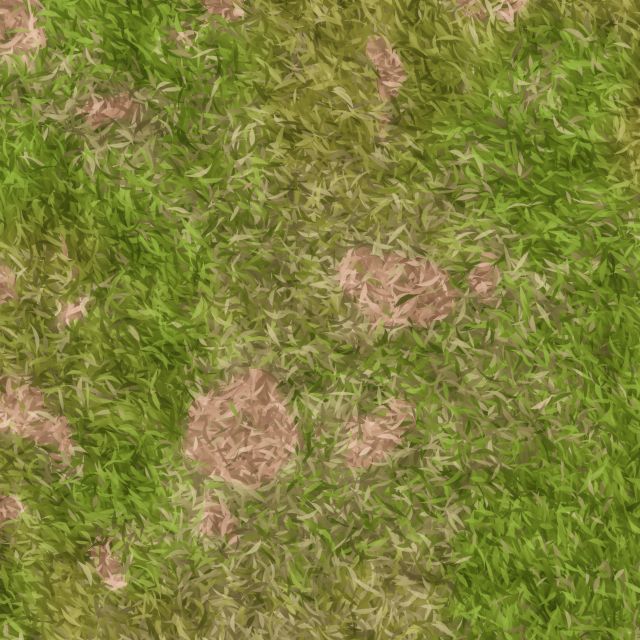
A WebGL 2 fragment shader for this texture:

```glsl
#version 300 es
precision highp float;
// Sunlit meadow of short slanting blades with straw and dry pinkish patches.

uniform vec2 u_resolution;
out vec4 fragColor;

const int LAYERS = 13;
const float BLADE_CELLS = 31.0;
const float PATCH_CELLS = 4.2;
const float SOFTNESS = 0.0013;

vec4 hash4(vec2 p) {
    vec4 q = fract(p.xyxy * vec4(0.1031, 0.1030, 0.0973, 0.1099));
    q += dot(q, q.wzxy + 33.33);
    return fract((q.xxyz + q.yzzw) * q.zywx);
}

float valueNoise(vec2 p) {
    vec2 cell = floor(p), f = fract(p);
    f = f * f * (3.0 - 2.0 * f);
    float low = mix(hash4(cell).x, hash4(cell + vec2(1, 0)).x, f.x);
    float high = mix(hash4(cell + vec2(0, 1)).x, hash4(cell + vec2(1, 1)).x, f.x);
    return mix(low, high, f.y);
}

float fbm(vec2 p) {
    float sum = 0.0, weight = 0.55;
    for (int i = 0; i < 3; i++) {
        sum += weight * valueNoise(p);
        p = p * 2.1 + 17.3;
        weight *= 0.5;
    }
    return sum / 0.9625;
}

mat2 rotation(float angle) {
    float c = cos(angle), s = sin(angle);
    return mat2(c, -s, s, c);
}

vec3 ramp(vec3 dark, vec3 middle, vec3 light, float tone) {
    vec3 lower = mix(dark, middle, clamp(tone * 2.0, 0.0, 1.0));
    return mix(lower, light, clamp(tone * 2.0 - 1.0, 0.0, 1.0));
}

vec3 grassColor(float tone, float lushness) {
    vec3 green = ramp(vec3(0.25, 0.27, 0.06), vec3(0.49, 0.51, 0.16), vec3(0.72, 0.74, 0.39), tone);
    return green * mix(vec3(1.07, 1.0, 1.12), vec3(0.86, 1.0, 0.72), lushness);
}

vec3 strawColor(float tone) {
    return ramp(vec3(0.36, 0.32, 0.17), vec3(0.59, 0.54, 0.34), vec3(0.82, 0.78, 0.58), tone);
}

vec3 witheredColor(float tone) {
    return ramp(vec3(0.47, 0.33, 0.22), vec3(0.75, 0.58, 0.46), vec3(0.92, 0.80, 0.70), tone);
}

// Signed depth inside the nearest ragged patch, in patch cells.
float patchDepth(vec2 p) {
    vec2 warp = vec2(fbm(p * 9.0), fbm(p * 9.0 + 41.0)) - 0.5;
    vec2 g = p * PATCH_CELLS + warp * 0.75;
    float depth = -1.0;
    for (int y = -1; y <= 1; y++)
    for (int x = -1; x <= 1; x++) {
        vec2 cell = floor(g) + vec2(x, y);
        vec4 h = hash4(cell + 71.0);
        vec2 d = rotation(-0.7 + (h.w - 0.5) * 1.6) * (g - cell - 0.15 - 0.7 * h.xy);
        float radius = mix(0.13, 0.36, h.z);
        float present = step(0.46, hash4(cell + 133.0).x);
        depth = max(depth, mix(-1.0, radius - length(d * vec2(0.8, 1.25)), present));
    }
    return depth;
}

// Coverage in x, position along the blade in y.
vec2 blade(vec2 d, float angle, float halfLength, float halfWidth, float bend, float edge) {
    vec2 q = rotation(angle) * d;
    float along = q.x / halfLength;
    float across = abs(q.y + bend * (q.x * q.x - 0.1));
    float width = halfWidth * (1.0 - along * along);
    return vec2(1.0 - smoothstep(-edge, edge, across - width), along);
}

vec3 groundColor(float tone, float dry, float withered, float lushness) {
    vec3 color = mix(grassColor(tone, lushness), strawColor(tone), dry);
    return mix(color, witheredColor(tone), withered);
}

void main() {
    vec2 p = gl_FragCoord.xy / u_resolution.y;
    float edge = max(SOFTNESS, 0.7 / u_resolution.y) * BLADE_CELLS;

    // Broad variation of growth, dryness and lean
    float depth = patchDepth(p);
    float withered = smoothstep(-0.05, 0.08, depth);
    float ring = smoothstep(-0.28, 0.02, depth);
    float dry = 0.04 + 0.55 * smoothstep(0.36, 0.76, fbm(p * 5.0 + 8.0)) + 0.32 * ring;
    float lushness = smoothstep(0.3, 0.7, fbm(p * 3.6 + 29.0));
    float flow = 2.3 + 1.5 * (valueNoise(p * 3.0 + 53.0) - 0.5);
    float clump = fbm(p * 20.0 + 5.0) - 0.5;

    // Shaded underlayer with streaks along the lean
    float streak = valueNoise((rotation(flow) * (p - 0.5)) * vec2(40.0, 150.0) + 300.0);
    vec3 color = groundColor(0.2 + 0.3 * streak + 0.4 * clump, dry, withered * 0.8, lushness);

    // Overlapping blades, lighter toward the top
    for (int i = 0; i < LAYERS; i++) {
        float layer = float(i), turn = layer * 1.7;
        vec2 g = rotation(turn) * p * BLADE_CELLS + layer * 37.7;
        for (int y = -1; y <= 1; y++)
        for (int x = -1; x <= 1; x++) {
            vec2 cell = floor(g) + vec2(x, y);
            vec4 h = hash4(cell + layer * 19.0);
            vec4 k = hash4(cell + layer * 23.0 + 211.0);
            float spread = mix(1.5, 3.0, max(dry, withered));
            float angle = flow - turn + (h.z + k.w - 1.0) * spread;
            vec2 b = blade(g - cell - h.xy, angle, mix(0.3, 0.75, h.w),
                           mix(0.06, 0.14, k.x), (k.y - 0.5) * 1.2, edge);
            float tone = 0.5 + 0.85 * (k.z - 0.5) + 0.55 * clump
                       + 0.12 * (layer / float(LAYERS) - 0.5) + 0.06 * b.y;
            float isDry = step(fract(k.x * 7.0 + h.z), dry);
            float isWithered = step(fract(k.y * 5.0 + h.w), withered * 0.9);
            color = mix(color, groundColor(tone, isDry, isWithered, lushness), 0.78 * b.x);
        }
    }
    fragColor = vec4(color, 1.0);
}
```
